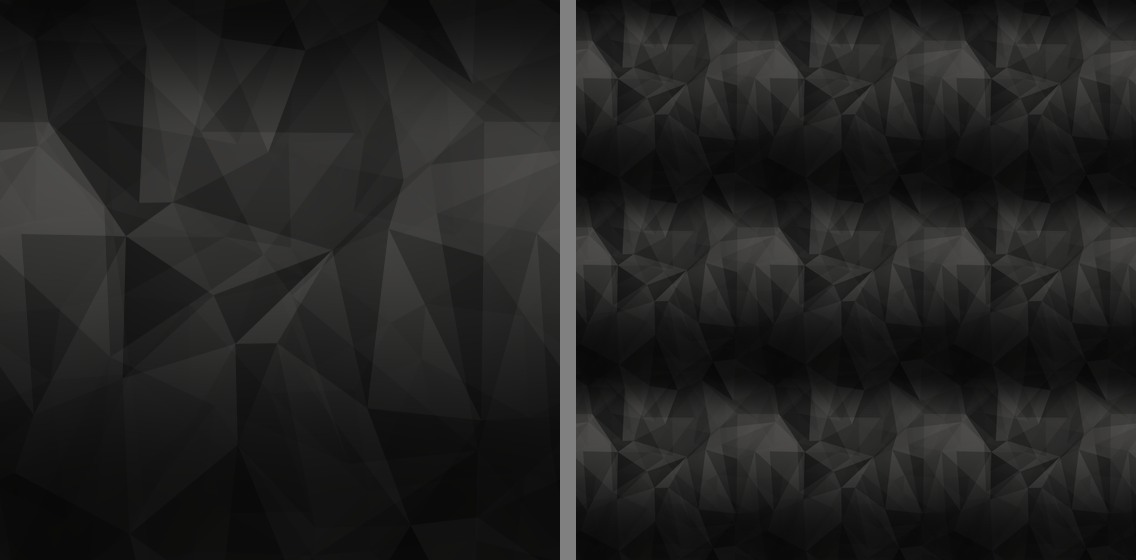
Left: one tile. Right: repeated 3 by 3.
This background is drawn by a WebGL 1 fragment shader. Its source:

```glsl
precision highp float;
// Dark low-poly backdrop: overlapping triangle facets under a soft horizontal glow, tileable.

uniform vec2 u_resolution;

// Whole numbers of cells keep every layer seamless
const vec2 MAIN_GRID = vec2(6.0, 5.0);
const vec2 WIDE_GRID = vec2(5.0, 4.0);
const vec2 FINE_GRID = vec2(7.0, 6.0);
const float MAIN_CONTRAST = 0.68;
const float WIDE_CONTRAST = 0.34;
const float FINE_CONTRAST = 0.16;
const vec2 JITTER = vec2(0.76, 0.86);    // vertex displacement range, below 1
const float FACET_SLOPE = 0.30;          // shading gradient inside a facet
const float EDGE_WIDTH = 0.002;          // in canvas units
const float DARK_LEVEL = 0.056;
const float GLOW_LEVEL = 0.150;
const vec2 GLOW_RISE = vec2(0.10, 0.68); // heights where the glow starts and peaks
const vec2 GLOW_FALL = vec2(0.74, 1.0);  // heights where the glow fades and ends
const vec3 TINT = vec3(1.01, 1.0, 0.985);

vec2 hash2(vec2 p, float seed) {
  vec3 q = fract(vec3(p.xyx + seed * 7.31) * vec3(0.1031, 0.1030, 0.0973));
  q += dot(q, q.yzx + 33.33);
  return fract((q.xx + q.yz) * q.zy);
}

float cross2(vec2 a, vec2 b) {
  return a.x * b.y - a.y * b.x;
}

// Grid vertex moved by a wrapping random offset
vec2 vertexAt(vec2 cell, vec2 grid, float seed) {
  return cell + (hash2(mod(cell, grid), seed) - 0.5) * JITTER;
}

// Signed distance to the line through a and b
float lineDistance(vec2 p, vec2 a, vec2 b) {
  return cross2(b - a, p - a) / length(b - a);
}

// Adds the shade and coverage of one triangle
void addFacet(vec2 p, vec2 a, vec2 b, vec2 c, vec2 key, float seed,
              float edge, inout vec2 total) {
  float winding = sign(cross2(b - a, c - a));
  float inside = min(min(winding * lineDistance(p, a, b),
                         winding * lineDistance(p, b, c)),
                     winding * lineDistance(p, c, a));
  float coverage = smoothstep(-edge, edge, inside);
  float tone = hash2(key, seed + 1.0).x - 0.5;
  vec2 slope = hash2(key, seed + 2.0) - 0.5;
  float shade = tone + FACET_SLOPE * dot(slope, p - (a + b + c) / 3.0);
  total += vec2(shade, 1.0) * coverage;
}

// Irregular triangle mesh; returns a shade around zero
float facetLayer(vec2 uv, vec2 grid, float seed, float edgeWidth) {
  vec2 p = uv * grid + hash2(grid, seed);
  vec2 home = floor(p);
  float edge = 0.5 * edgeWidth * grid.y;
  vec2 total = vec2(0.0);
  for (int y = -1; y <= 1; y++) {
    for (int x = -1; x <= 1; x++) {
      vec2 cell = home + vec2(float(x), float(y));
      vec2 key = mod(cell, grid);
      vec2 a = vertexAt(cell, grid, seed);
      vec2 b = vertexAt(cell + vec2(1.0, 0.0), grid, seed);
      vec2 c = vertexAt(cell + vec2(1.0, 1.0), grid, seed);
      vec2 d = vertexAt(cell + vec2(0.0, 1.0), grid, seed);
      // Split along a random diagonal that stays inside the quad
      bool acFits = cross2(c - a, b - a) * cross2(c - a, d - a) < 0.0;
      bool bdFits = cross2(d - b, a - b) * cross2(d - b, c - b) < 0.0;
      bool splitAC = acFits && (!bdFits || hash2(key, seed + 3.0).x < 0.5);
      vec2 otherKey = key + vec2(17.0, 31.0);
      if (splitAC) {
        addFacet(p, a, b, c, key, seed, edge, total);
        addFacet(p, a, c, d, otherKey, seed, edge, total);
      } else {
        addFacet(p, a, b, d, key, seed, edge, total);
        addFacet(p, b, c, d, otherKey, seed, edge, total);
      }
    }
  }
  return total.x / max(total.y, 0.001);
}

void main() {
  vec2 uv = gl_FragCoord.xy / u_resolution;
  float edgeWidth = max(EDGE_WIDTH, 1.5 / u_resolution.y);

  // Vertical light, equal at the top and bottom edges
  float glow = smoothstep(GLOW_RISE.x, GLOW_RISE.y, uv.y)
             * (1.0 - smoothstep(GLOW_FALL.x, GLOW_FALL.y, uv.y));
  float light = DARK_LEVEL + GLOW_LEVEL * glow;

  // Strong facets with fainter translucent ones laid over them
  float relief = 1.0
    + MAIN_CONTRAST * facetLayer(uv, MAIN_GRID, 3.0, edgeWidth)
    + WIDE_CONTRAST * facetLayer(uv, WIDE_GRID, 11.0, edgeWidth)
    + FINE_CONTRAST * facetLayer(uv, FINE_GRID, 23.0, edgeWidth);

  gl_FragColor = vec4(TINT * light * relief, 1.0);
}
```
